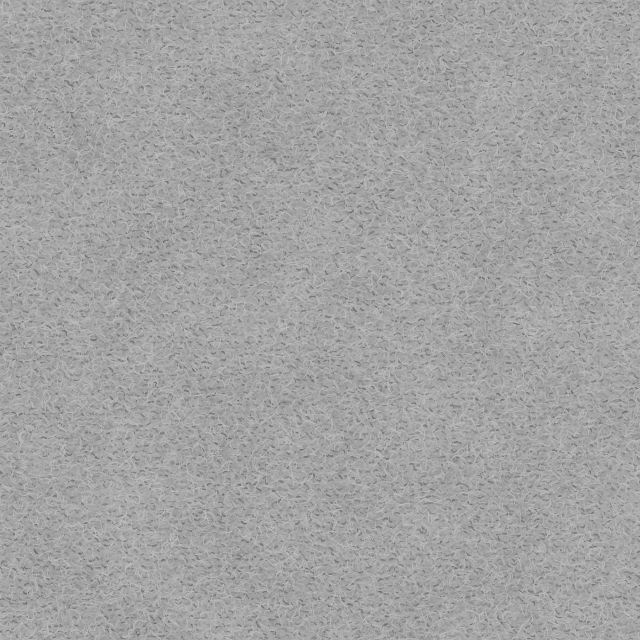
A three.js fragment shader for this texture:

```glsl
// Grey felted wool: tiny staggered stitch gaps under a mat of fine pale fibres.
varying vec2 vUv;

const float PI = 3.14159265;
const float WOOL_TONE = 0.632;
const float GAP_DEPTH = 0.17;
const float FIBRE_OPACITY = 0.62;
const int FIBRE_LAYERS = 5;

vec2 hash2(vec2 p) {
  vec3 q = fract(p.xyx * vec3(0.1031, 0.1030, 0.0973));
  q += dot(q, q.yzx + 33.33);
  return fract((q.xx + q.yz) * q.zy);
}

vec2 gradient(vec2 cell) {
  float angle = 2.0 * PI * hash2(cell).x;
  return vec2(cos(angle), sin(angle));
}

float gradientNoise(vec2 p) {
  vec2 i = floor(p);
  vec2 f = fract(p);
  vec2 u = f * f * f * (f * (f * 6.0 - 15.0) + 10.0);
  vec2 e = vec2(1.0, 0.0);
  float low = mix(dot(gradient(i), f), dot(gradient(i + e.xy), f - e.xy), u.x);
  float high = mix(dot(gradient(i + e.yx), f - e.yx), dot(gradient(i + e.xx), f - e.xx), u.x);
  return mix(low, high, u.y);
}

vec2 rotate(vec2 p, float angle) {
  float c = cos(angle);
  float s = sin(angle);
  return vec2(c * p.x + s * p.y, c * p.y - s * p.x);
}

// Soft curved stroke centred on the origin.
float stroke(vec2 p, float angle, float halfLength, float halfWidth, float bend) {
  vec2 q = rotate(p, angle);
  q.y += bend * (q.x * q.x / halfLength - 0.4 * halfLength);
  float d = length(vec2(max(abs(q.x) - halfLength, 0.0), q.y));
  return 1.0 - smoothstep(0.3 * halfWidth, 1.7 * halfWidth, d);
}

// Dark slits between stitches, on jittered rows shifted by half a stitch.
float stitchGaps(vec2 p, vec2 count) {
  vec2 home = floor(p * count);
  float shade = 0.0;
  for (int y = -1; y <= 1; y++) {
    for (int x = -1; x <= 1; x++) {
      vec2 cell = home + vec2(float(x), float(y));
      vec2 place = hash2(cell + 17.0);
      vec2 look = hash2(cell + 211.0);
      float stagger = 0.5 * mod(cell.y, 2.0) - 0.25;
      vec2 centre = cell + 0.5 + 0.6 * (place - 0.5) + vec2(stagger, 0.0);
      float angle = 1.5 * (look.x - 0.5) - 0.2;
      float halfLength = mix(0.0018, 0.0044, look.y);
      float slit = stroke(p - centre / count, angle, halfLength, 0.0013, place.x - 0.5);
      shade = max(shade, slit * mix(0.25, 1.0, fract(look.x * 7.0 + place.y)));
    }
  }
  return shade;
}

// Lays one layer of loose fibres over the tone beneath.
float layFibres(vec2 p, float count, float seed, float tone) {
  vec2 home = floor(p * count);
  for (int y = -1; y <= 1; y++) {
    for (int x = -1; x <= 1; x++) {
      vec2 cell = home + vec2(float(x), float(y));
      vec2 place = hash2(cell + seed);
      vec2 look = hash2(cell + seed + 91.0);
      float turn = look.x - 0.5;
      float angle = PI * turn * (0.6 + 0.8 * abs(turn));
      float halfLength = mix(0.004, 0.0085, look.y);
      float bend = 1.1 * (place.y - 0.5);
      float fibre = stroke(p - (cell + place) / count, angle, halfLength, 0.00095, bend);
      float fibreTone = mix(0.645, 0.765, fract(look.y * 5.0 + place.x));
      tone = mix(tone, fibreTone, FIBRE_OPACITY * fibre);
    }
  }
  return tone;
}

void main() {
  vec2 p = vUv;

  // Broad mottling, soft yarn relief and fine fuzz
  float mottle = gradientNoise(p * 7.0 + 3.0) + 0.7 * gradientNoise(p * 19.0 + 41.0);
  float yarn = gradientNoise(rotate(p, -0.12) * vec2(75.0, 125.0) + 9.0);
  float fuzz = gradientNoise(p * vec2(210.0, 270.0) + 57.0);
  float tone = WOOL_TONE + 0.022 * mottle + 0.06 * yarn + 0.07 * fuzz;

  // Stitch rows wander a little across the cloth
  vec2 wander = vec2(gradientNoise(p * 23.0 + 5.0), gradientNoise(p * 23.0 + 77.0));
  tone -= GAP_DEPTH * (1.0 + 0.6 * yarn) * stitchGaps(p + 0.006 * wander, vec2(84.0, 100.0));

  // Felted surface
  for (int i = 0; i < FIBRE_LAYERS; i++) {
    float layer = float(i);
    vec2 shifted = rotate(p, 0.07 * (layer - 2.0)) + 2.0;
    tone = layFibres(shifted, 58.0 + 3.0 * layer, 37.0 * layer + 300.0, tone);
  }
  tone += 0.012 * mottle;

  gl_FragColor = vec4(vec3(tone), 1.0);
}
```
